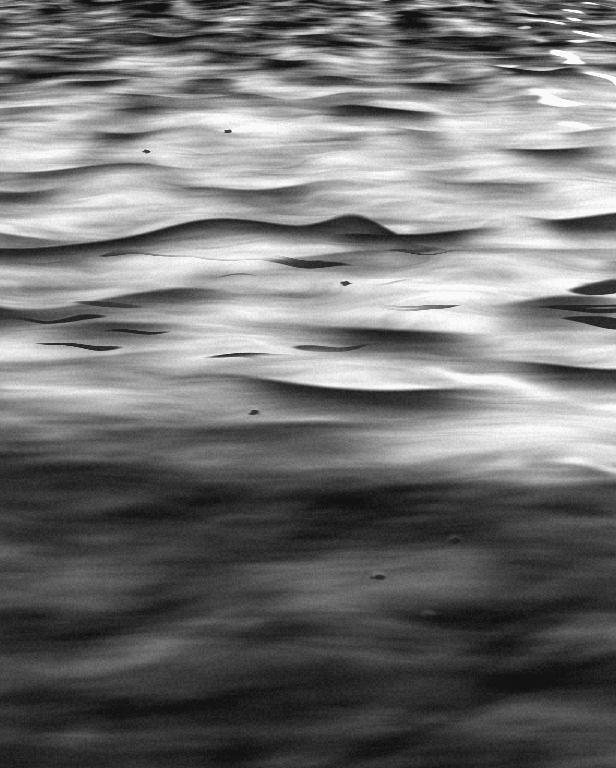
Write a WebGL 2 fragment shader that draws this texture.

```glsl
#version 300 es
precision highp float;
// Monochrome water: rippled far surface, bright rolling swells, dark soft foreground.

uniform vec2 u_resolution;
out vec4 fragColor;

const float ROW_DENSITY = 13.0;    // wave rows per unit of log depth
const float HORIZON = 0.13;        // depth offset at the top edge
const float COLUMN_DENSITY = 2.0;  // wave columns, narrowing with distance
const float FAR_TONE = 0.44;
const float LIT_TONE = 0.79;
const float NEAR_TONE = 0.285;
const float CREST_DARKNESS = 0.80;
const float CREST_FALLOFF = 1.3;
const float TONE_CURVE = 0.35;
const float GRAIN = 0.05;
const int SPECKS = 7;

float hash21(vec2 p) {
    vec3 q = fract(p.xyx * vec3(0.1031, 0.1030, 0.0973));
    q += dot(q, q.yzx + 33.33);
    return fract((q.x + q.y) * q.z);
}

vec2 gradientAt(vec2 cell) {
    return 2.0 * vec2(hash21(cell + 71.0), hash21(cell + 193.0)) - 1.0;
}

// Gradient noise, roughly -0.7 to 0.7
float noise(vec2 p) {
    vec2 i = floor(p), f = p - i;
    vec2 s = f * f * f * (f * (f * 6.0 - 15.0) + 10.0);
    vec2 e = vec2(0.0, 1.0);
    float a = dot(gradientAt(i), f);
    float b = dot(gradientAt(i + e.yx), f - e.yx);
    float c = dot(gradientAt(i + e.xy), f - e.xy);
    float d = dot(gradientAt(i + 1.0), f - 1.0);
    return mix(mix(a, b, s.x), mix(c, d, s.x), s.y);
}

float fbm(vec2 p) {
    float sum = 0.0, amp = 1.0;
    for (int i = 0; i < 3; i++) {
        sum += amp * noise(p);
        p = mat2(1.8, 0.2, -0.15, 2.0) * p + 17.3;
        amp *= 0.55;
    }
    return sum;
}

// Scattered crests: crisp upper edge, shade fading downwards
float crestShade(vec2 p, float softness) {
    float light = 1.0;
    for (int k = -2; k <= 1; k++) {
        float row = floor(p.y) + float(k);
        float line = row + 0.5 * hash21(vec2(row, 5.0))
                   + 0.9 * noise(vec2(p.x * 1.1, row * 7.3));
        float d = p.y - line;
        float strength = smoothstep(-0.08, 0.30, noise(vec2(p.x * 0.9 + row * 3.1, row * 5.7 + 0.5)));
        float edge = smoothstep(-0.05 - softness, 0.10 + softness, d);
        light *= 1.0 - edge * exp(-d * d * CREST_FALLOFF) * strength;
    }
    return 1.0 - light;
}

// The one long swell that crosses the whole width
float mainSwell(float x, float t) {
    float peak = (x - 0.465) / 0.055, shoulder = (x - 0.30) / 0.14;
    float line = 0.322 - 0.034 * exp(-peak * peak) - 0.037 * exp(-shoulder * shoulder)
               + 0.006 * noise(vec2(x * 9.0, 2.5));
    float d = (t - line) / (0.024 + 0.018 * exp(-peak * peak));
    float strength = 1.0 - 0.6 * smoothstep(0.50, 0.62, x);
    return smoothstep(-0.06, 0.16, d) * exp(-d * d) * strength;
}

// Sloped streak of reflected light, fading in from its left end
float streak(float x, float t, vec2 start, float slope, float width) {
    float d = t - start.y - slope * (x - start.x) - 0.012 * noise(vec2(x * 14.0, start.y * 90.0));
    float broken = smoothstep(-0.3, 0.3, noise(vec2(x * 11.0, t * 50.0)));
    return exp(-d * d / (width * width)) * smoothstep(0.0, 0.14, x - start.x) * broken;
}

void main() {
    vec2 uv = gl_FragCoord.xy / u_resolution.y;
    float x = uv.x, t = 1.0 - uv.y;

    // Perspective wave space
    vec2 p = vec2((x - 0.4) * COLUMN_DENSITY / (t + 0.10), ROW_DENSITY * log(t + HORIZON));
    p.y += 0.6 * noise(p * vec2(0.7, 0.4) + 3.4);

    // Broad light zones
    float shadow = smoothstep(0.49, 0.60, t - 0.10 * x + 0.05 * fbm(vec2(x * 3.0, t * 24.0)));
    float lit = smoothstep(0.03, 0.18, t);
    float tone = mix(mix(FAR_TONE, LIT_TONE, lit), NEAR_TONE, shadow);
    tone += 0.08 * smoothstep(0.45, 0.8, x) * (1.0 - shadow);

    // Swells, ripples and fine streaks
    float swell = fbm(p * vec2(0.9, 0.7) + 40.7);
    float ripple = fbm(p * vec2(1.0, 1.7) + vec2(9.2, 61.3));
    float fine = fbm(vec2(x * 8.0 + t * 3.0, t * 80.0 + 2.5 * swell) + 31.4);
    vec2 fold = vec2(x * 4.5 + t * 2.0, t * 15.0 + x * 1.5);
    fold.y += 1.2 * noise(fold * 0.6 + 22.2);
    tone += swell * mix(mix(0.50, 0.28, lit), 0.12, shadow);
    tone += ripple * mix(mix(0.62, 0.27, lit), 0.14, shadow);
    tone += fine * mix(0.20, 0.07, shadow) * lit;
    tone += fbm(fold + 5.1) * 0.26 * shadow;
    float dark = crestShade(p, 0.10 * shadow) * mix(1.0, 0.6, shadow);
    dark = max(dark, mainSwell(x, t));
    tone *= 1.0 - CREST_DARKNESS * dark;

    // Thin looping slivers on the smooth middle water
    float loops = noise(vec2(x * 5.0, t * 75.0 + 1.3 * noise(uv * vec2(14.0, 25.0))) + 12.6);
    float sliver = 1.0 - smoothstep(0.06, 0.12, abs(loops - 0.34));
    sliver *= smoothstep(0.31, 0.34, t) * (1.0 - smoothstep(0.46, 0.49, t));
    sliver *= smoothstep(-0.10, 0.08, noise(vec2(x * 3.0, t * 14.0) + 8.3));
    tone = mix(tone, 0.15, 0.9 * sliver);

    // Reflected light on the right
    float glint = smoothstep(0.22, 0.42, noise(p * vec2(1.8, 1.5) + 80.5));
    tone += 0.8 * glint * smoothstep(0.55, 0.78, x) * (1.0 - smoothstep(0.10, 0.24, t));
    tone += 0.60 * streak(x, t, vec2(0.60, 0.598), 0.07, 0.008);
    tone += 0.35 * streak(x, t, vec2(0.46, 0.455), 0.22, 0.009);
    tone = mix(tone, smoothstep(0.0, 1.0, tone), TONE_CURVE);

    // Floating specks, larger and softer up close
    for (int i = 0; i < SPECKS; i++) {
        float id = float(i);
        vec2 c = vec2(0.8 * hash21(vec2(id, 2.0)), 0.1 + 0.8 * hash21(vec2(id, 9.0)));
        float r = mix(0.0015, 0.006, c.y);
        vec2 q = (vec2(x, t) - c) / vec2(2.0 * r, r);
        float d = length(q) + 0.8 * noise(q * 0.9 + id * 3.7);
        tone += 0.12 * c.y * (1.0 - smoothstep(0.3, 1.4, length(q + vec2(0.0, 1.0))));
        tone = mix(tone, 0.10, 0.8 * (1.0 - smoothstep(0.8 - 0.6 * c.y, 1.2, d)));
    }

    // Film grain
    tone += GRAIN * (hash21(floor(uv * 512.0)) - 0.5);
    fragColor = vec4(vec3(clamp(tone, 0.07, 0.98)), 1.0);
}
```
